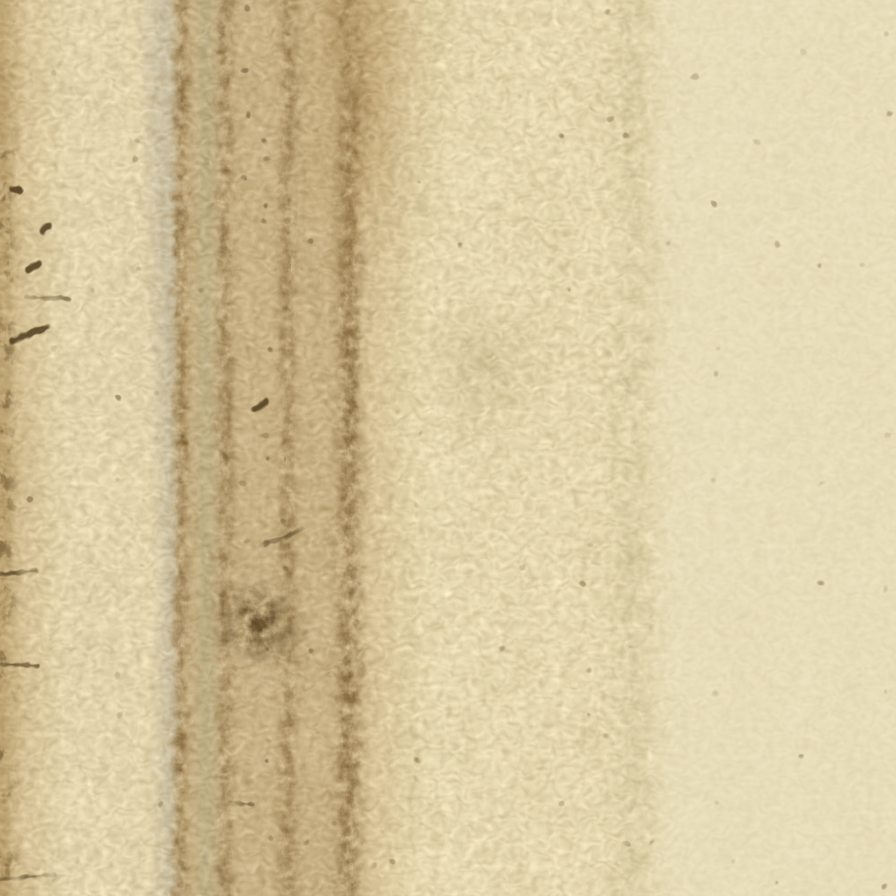
A WebGL 2 fragment shader for this texture:

```glsl
#version 300 es
precision highp float;
uniform vec2 u_resolution;
out vec4 fragColor;

vec2 hash2(vec2 p) {
  vec3 q = fract(p.xyx * vec3(0.1031, 0.1030, 0.0973));
  q += dot(q, q.yzx + 33.33);
  return fract((q.xx + q.yz) * q.zy);
}

float slope(vec2 cell, vec2 offset) {
  return dot(hash2(cell) * 2.0 - 1.0, offset);
}

float gradientNoise(vec2 p) {
  vec2 i = floor(p), f = fract(p);
  vec2 u = f * f * f * (f * (f * 6.0 - 15.0) + 10.0);
  vec2 e = vec2(1.0, 0.0);
  return 1.4 * mix(mix(slope(i, f), slope(i + e, f - e), u.x),
                   mix(slope(i + e.yx, f - e.yx), slope(i + 1.0, f - 1.0), u.x), u.y);
}

float fbm(vec2 p) {
  float sum = 0.0, gain = 0.6;
  for (int i = 0; i < 4; i++) {
    sum += gain * gradientNoise(p);
    p = p * 2.03 + 17.7;
    gain *= 0.55;
  }
  return sum;
}

float bell(float x, float center, float width) {
  float d = (x - center) / width;
  return exp(-d * d);
}

float segment(vec2 p, vec2 a, vec2 b) {
  vec2 pa = p - a, ba = b - a;
  return length(pa - ba * clamp(dot(pa, ba) / dot(ba, ba), 0.0, 1.0));
}

// Base bands from the left edge to the pale right sheet
vec3 paperBands(float x, float y) {
  vec3 cream = vec3(0.895, 0.84, 0.68), warm = vec3(0.84, 0.76, 0.585);
  vec3 c = mix(vec3(0.74, 0.64, 0.45), warm, smoothstep(0.0, 0.03, x));
  c = mix(c, vec3(0.885, 0.825, 0.67), smoothstep(0.02, 0.08, x));
  float fold = 0.192 - 0.014 * smoothstep(0.4, 1.0, y);
  c = mix(c, vec3(0.795, 0.75, 0.63), smoothstep(fold - 0.03, fold + 0.002, x));
  c = mix(c, vec3(0.785, 0.695, 0.52), smoothstep(0.188, 0.202, x));
  c = mix(c, warm, smoothstep(0.385, 0.42, x));
  float stain = 0.05 * smoothstep(0.65, 1.0, y);
  c = mix(c, cream, smoothstep(0.4, 0.49 + stain, x));
  return mix(c, vec3(0.91, 0.865, 0.725), smoothstep(0.69, 0.76, x));
}

void main() {
  vec2 p = gl_FragCoord.xy / u_resolution;
  float px = 1.0 / u_resolution.y;
  float x = p.x + 0.002 * gradientNoise(vec2(3.0, p.y * 12.0)) + 0.006 * gradientNoise(p * 85.0);
  vec3 color = paperBands(x, p.y);

  // Vertical creases, broken into speckled clumps
  float wear = 0.65 + 1.7 * fbm(p * vec2(75.0, 60.0)) + 0.5 * gradientNoise(vec2(p.x * 25.0, p.y * 14.0));
  float crease = 0.6 * bell(x, 0.202, 0.009) + 0.55 * bell(x, 0.251, 0.010)
               + 0.55 * bell(x, 0.321, 0.010) + 0.75 * bell(x, 0.389, 0.013);
  color = mix(color, vec3(0.53, 0.42, 0.25), clamp(crease * wear, 0.0, 0.85));
  color = mix(color, vec3(0.71, 0.67, 0.52), 0.6 * bell(x, 0.230, 0.010));
  color = mix(color, vec3(0.79, 0.74, 0.57), clamp(bell(x, 0.708, 0.023) * (0.3 + 0.8 * fbm(p * 36.0)), 0.0, 0.8));

  // Soft brown stains
  float upper = bell(p.x, 0.405, 0.05) * smoothstep(0.6, 0.95, p.y);
  color = mix(color, vec3(0.69, 0.57, 0.37), 0.42 * upper * (1.0 + fbm(p * 25.0)));
  float core = bell(p.x, 0.397, 0.016) * bell(p.y, 0.885, 0.03);
  color = mix(color, vec3(0.54, 0.42, 0.25), 0.4 * core);
  float haze = bell(p.x, 0.54, 0.05) * bell(p.y, 0.59, 0.06);
  color *= 1.0 - vec3(0.06, 0.07, 0.09) * haze * (1.0 + fbm(p * 40.0));
  float smudge = bell(p.x, 0.287, 0.034) * bell(p.y, 0.303, 0.032);
  color = mix(color, vec3(0.36, 0.27, 0.14), clamp(smudge * (0.55 + 1.5 * fbm(p * 50.0)), 0.0, 0.85));

  // Mottling and curly grain, calmer on the right
  float rough = mix(1.0, 0.35, smoothstep(0.68, 0.78, p.x));
  vec2 curl = p + 0.005 * vec2(gradientNoise(p * 60.0), gradientNoise(p * 60.0 + 31.0));
  float mottle = 0.03 * fbm(p * 14.0) + 0.075 * fbm(curl * 75.0)
               + 0.075 * gradientNoise(curl * vec2(125.0, 170.0));
  color += mottle * rough * vec3(0.95, 1.0, 1.1);

  // Sparse irregular flecks, one candidate per cell
  vec2 grid = p * 42.0, cell = floor(grid);
  vec2 seed = hash2(cell + 51.0), spot = 0.3 + 0.4 * hash2(cell + 9.0);
  float inCreases = smoothstep(0.24, 0.26, p.x) * (1.0 - smoothstep(0.30, 0.33, p.x));
  float chance = 0.05 + 0.13 * inCreases + 0.2 * (1.0 - smoothstep(0.0, 0.04, p.x));
  float reach = length(grid - spot - cell) + 0.16 * gradientNoise(p * 110.0);
  float fleck = 1.0 - smoothstep(0.03, 0.16 + 20.0 * px, reach);
  float strength = mix(0.15, 0.6, seed.y * seed.y) + 0.2 * inCreases;
  color = mix(color, vec3(0.45, 0.36, 0.22), fleck * step(seed.x, chance) * strength);

  // Ink strokes: start and end of each
  vec4 strokes[11] = vec4[11](
    vec4(0.014, 0.620, 0.052, 0.634), vec4(0.032, 0.699, 0.043, 0.706),
    vec4(0.047, 0.742, 0.053, 0.747), vec4(0.013, 0.788, 0.021, 0.789),
    vec4(0.285, 0.544, 0.297, 0.551), vec4(0.279, 0.386, 0.340, 0.410),
    vec4(0.258, 0.105, 0.282, 0.102), vec4(0.000, 0.359, 0.040, 0.363),
    vec4(0.000, 0.259, 0.042, 0.257), vec4(0.000, 0.018, 0.060, 0.024),
    vec4(0.030, 0.668, 0.078, 0.666));
  for (int i = 0; i < 11; i++) {
    float width = i < 5 ? 0.0028 : 0.0012;
    float d = segment(p, strokes[i].xy, strokes[i].zw) + 0.003 * gradientNoise(p * 110.0);
    float ink = 1.0 - smoothstep(width - px, width + px + 0.0015, d);
    float fade = i < 5 ? 0.8 : clamp(0.4 + 0.7 * gradientNoise(p * 45.0), 0.0, 0.7);
    color = mix(color, vec3(0.27, 0.20, 0.09), ink * fade);
  }

  // Dark clumps along the left edge
  float clump = (1.0 - smoothstep(0.0, 0.03, p.x)) * smoothstep(0.05, 0.4, fbm(p * vec2(45.0, 35.0)));
  color = mix(color, vec3(0.42, 0.33, 0.18), 0.65 * clump);

  fragColor = vec4(clamp(color, 0.0, 1.0), 1.0);
}
```
